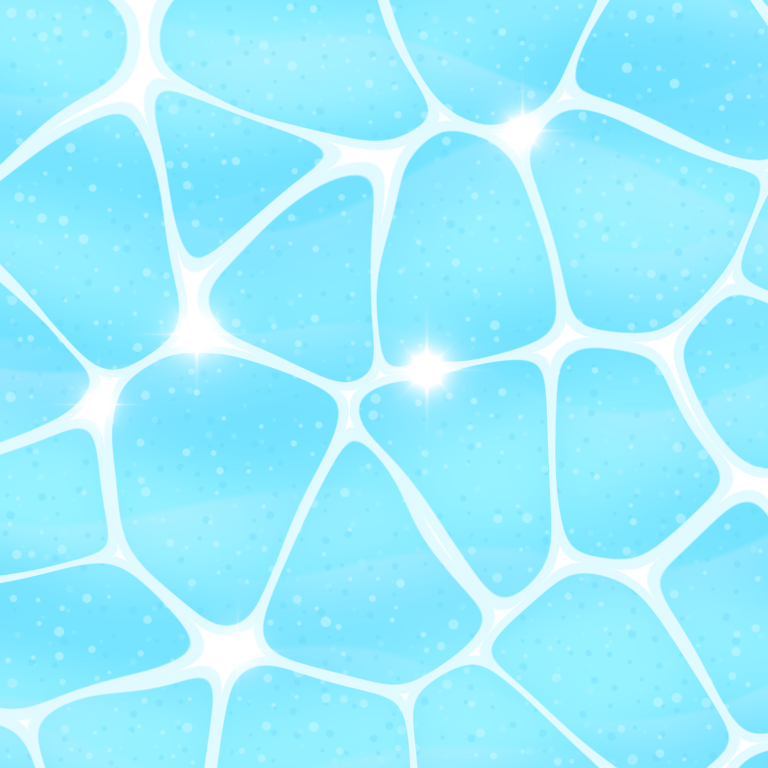
This texture is drawn by a Shadertoy shader. Its source:

```glsl
// Sunlit pool water: a web of bright caustic lines over pale blue waves,
// with scattered bubbles and star glints. The web is a rounded Voronoi
// border field on a tilted lattice; each glint climbs to a web junction.

const vec3 DEEP_WATER  = vec3(0.43, 0.88, 1.00);
const vec3 LIGHT_WATER = vec3(0.59, 0.95, 1.00);
const vec3 WAVE_VEIL   = vec3(0.82, 0.94, 1.00);
const vec3 WEB_TINT    = vec3(0.90, 0.985, 1.00);
const vec3 BUBBLE      = vec3(0.78, 0.97, 1.00);
const vec3 DARK_SPECK  = vec3(0.38, 0.83, 0.98);

const vec2 CELL_SIZE = vec2(0.32, 0.20);
const float TILT_ANGLE = -0.9;
const int STAR_COUNT = 5;

vec2 hash2(vec2 p) {
    vec3 q = fract(p.xyx * vec3(0.1031, 0.1030, 0.0973));
    q += dot(q, q.yzx + 33.33);
    return fract((q.xx + q.yz) * q.zy);
}

mat2 rotation(float a) {
    return mat2(cos(a), sin(a), -sin(a), cos(a));
}

float cornerSlope(vec2 corner, vec2 offset) {
    float angle = 6.2832 * hash2(corner + 61.0).x;
    return dot(vec2(cos(angle), sin(angle)), offset);
}

float gradientNoise(vec2 p) {
    vec2 i = floor(p), f = p - i;
    vec2 u = f * f * f * (f * (f * 6.0 - 15.0) + 10.0);
    vec2 e = vec2(1.0, 0.0);
    float low = mix(cornerSlope(i, f), cornerSlope(i + e, f - e), u.x);
    float high = mix(cornerSlope(i + e.yx, f - e.yx), cornerSlope(i + 1.0, f - 1.0), u.x);
    return 1.4 * mix(low, high, u.y);
}

// Lattice of jittered sites, in canvas units
vec2 cellOf(vec2 p) {
    return floor((p * rotation(TILT_ANGLE)) / CELL_SIZE);
}

vec2 site(vec2 cell) {
    vec2 jitter = 0.74 * (hash2(cell + 23.0) - 0.5);
    return rotation(TILT_ANGLE) * ((cell + 0.5 + jitter) * CELL_SIZE);
}

vec2 nearestSite(vec2 p) {
    vec2 cell = cellOf(p), best = vec2(9.0);
    for (int y = -2; y <= 2; y++)
    for (int x = -1; x <= 1; x++) {
        vec2 s = site(cell + vec2(x, y));
        if (distance(p, s) < distance(p, best)) best = s;
    }
    return best;
}

// Distance to the cell borders, joined smoothly so that corners are round
float webDistance(vec2 p, float rounding) {
    vec2 cell = cellOf(p), home = nearestSite(p);
    float sum = 1e-9;
    for (int y = -2; y <= 2; y++)
    for (int x = -1; x <= 1; x++) {
        vec2 s = site(cell + vec2(x, y)), span = s - home;
        if (length(span) > 1e-4) {
            float d = dot(0.5 * (s + home) - p, normalize(span));
            sum += exp(-d / rounding);
        }
    }
    return -rounding * log(sum);
}

vec2 bend(vec2 p) {
    return 0.035 * vec2(gradientNoise(p * 3.6 + 4.0), gradientNoise(p * 3.6 + 31.0));
}

// Walks away from the nearest site until it settles where cells meet
vec2 findJunction(vec2 start) {
    vec2 q = start;
    float stride = 0.045;
    for (int i = 0; i < 14; i++) {
        q += stride * normalize(q - nearestSite(q) + 1e-5);
        stride *= 0.78;
    }
    return q - bend(q - bend(q));
}

float ray(vec2 q, float len, float width) {
    float taper = max(0.0, 1.0 - abs(q.x) / len);
    return taper * taper * exp(-abs(q.y) / width);
}

float starGlow(vec2 q, float size) {
    q /= size;
    vec2 diagonal = rotation(0.7854) * q;
    float cross = ray(q, 0.10, 0.0016) + ray(q.yx, 0.10, 0.0016);
    float spark = ray(diagonal, 0.06, 0.002) + ray(diagonal.yx, 0.06, 0.002);
    float r2 = dot(q, q);
    return 0.75 * cross + 0.5 * spark + 1.1 * exp(-r2 / 0.0006) + 0.35 * exp(-r2 / 0.0022);
}

float dots(vec2 p, float count, float minR, float maxR, float seed, float px) {
    vec2 cell = floor(p * count);
    vec2 center = (cell + 0.2 + 0.6 * hash2(cell + seed)) / count;
    vec2 pick = hash2(cell + seed + 47.0);
    float radius = mix(minR, maxR, pick.x * pick.x);
    float shape = 1.0 - smoothstep(-px, px, distance(p, center) - radius);
    return shape * step(pick.y, 0.62);
}

// Wave layer: a crisp crest that fades out below it
float waveVeil(vec2 p, float count, float seed) {
    float swell = 0.045 * sin(p.x * 8.0 + seed) + 0.06 * gradientNoise(p * vec2(2.2, 1.2) + seed);
    float f = fract((p.y + swell) * count + 0.37 * seed);
    float strength = smoothstep(-0.5, 0.5, gradientNoise(p * vec2(2.5, 3.0) + seed * 7.0));
    return strength * pow(f, 2.5) * (1.0 - smoothstep(0.95, 1.0, f));
}

vec3 water(vec2 p, float px) {
    float depth = 0.5 + 0.35 * sin(p.y * 21.0 + 1.6 * sin(p.x * 5.0))
                + 0.5 * gradientNoise(p * vec2(2.0, 4.0) + 12.0);
    vec3 color = mix(DEEP_WATER, LIGHT_WATER, smoothstep(-0.1, 1.1, depth));
    color = mix(color, WAVE_VEIL, 0.36 * waveVeil(p, 5.0, 1.0));
    color = mix(color, WAVE_VEIL, 0.30 * waveVeil(p, 4.0, 5.3));
    color = mix(color, DARK_SPECK, 0.28 * dots(p, 32.0, 0.0025, 0.0055, 11.0, px));
    color = mix(color, BUBBLE, 0.22 * dots(p, 27.0, 0.002, 0.005, 83.0, px));
    return mix(color, BUBBLE, 0.60 * dots(p, 30.0, 0.0025, 0.0068, 37.0, px));
}

void mainImage(out vec4 fragColor, in vec2 fragCoord) {
    vec2 p = fragCoord / iResolution.y;
    float px = 1.0 / iResolution.y;

    // Star glints, which also swell the web around them
    float glow = 0.0, swelling = 0.0;
    for (int i = 0; i < STAR_COUNT; i++) {
        vec2 start = 0.14 + 0.72 * fract(vec2(0.1, 0.35) + float(i) * vec2(0.755, 0.57));
        if (distance(p, start) > 0.42) continue;
        vec2 q = p - findJunction(start);
        float size = mix(0.75, 1.2, hash2(vec2(i, 5)).x);
        glow += starGlow(q, size);
        swelling += exp(-dot(q, q) / 0.0012);
    }

    // Web of light: tinted band with white cores where it is thick
    float d = webDistance(p + bend(p), 0.014);
    float halfWidth = max(0.0038, 0.0072 + 0.0075 * gradientNoise(p * 5.0 + 8.0));
    halfWidth += 0.008 * min(swelling, 1.0);
    float band = 1.0 - smoothstep(-px, px, d - halfWidth);
    float core = 1.0 - smoothstep(-px, px, d - halfWidth + 0.0115);

    vec3 color = water(p, px);
    color = mix(color, DEEP_WATER, 0.25 * exp(-max(d, 0.0) / 0.03));
    color = mix(color, WEB_TINT, 0.95 * band);
    color = mix(color, vec3(1.0), core);
    color = mix(color, vec3(1.0), clamp(glow, 0.0, 1.0));
    fragColor = vec4(color, 1.0);
}
```
